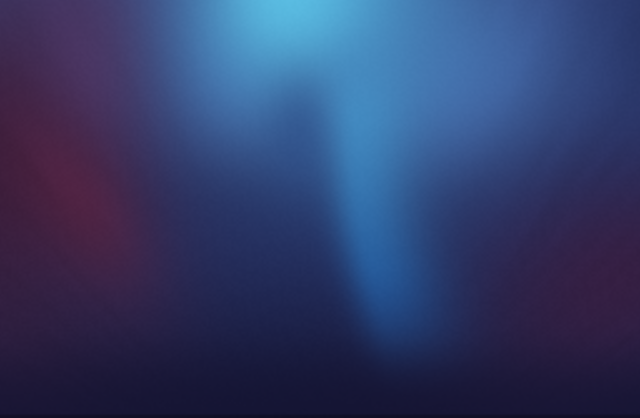
Write a WebGL 2 fragment shader that draws this background.

```glsl
#version 300 es
precision highp float;
// Soft blurred light: a cyan glow at the top spills into a bent blue beam,
// between plum and red haze at the left and violet haze at the right.
// Gaussian glows are mixed over a navy gradient, then faintly textured.

uniform vec2 u_resolution;
out vec4 fragColor;

const vec3 NIGHT = vec3(0.08, 0.08, 0.20);
const vec3 NAVY = vec3(0.14, 0.185, 0.375);
const vec3 DUSK = vec3(0.23, 0.30, 0.53);
const vec3 PLUM = vec3(0.23, 0.11, 0.22);
const vec3 MAUVE = vec3(0.31, 0.20, 0.38);
const vec3 EMBER = vec3(0.36, 0.135, 0.25);
const vec3 VIOLET = vec3(0.22, 0.115, 0.25);
const vec3 STEEL = vec3(0.27, 0.42, 0.67);
const vec3 SHADE = vec3(0.18, 0.31, 0.54);
const vec3 SKY = vec3(0.28, 0.58, 0.78);
const vec3 CYAN = vec3(0.36, 0.76, 0.90);
const vec3 BEAM_LOW = vec3(0.13, 0.33, 0.59);
const vec3 BEAM_HIGH = vec3(0.27, 0.56, 0.77);

// Elliptical Gaussian; lean shifts it sideways with height.
float glow(vec2 p, vec2 center, vec2 radius, float lean) {
  vec2 d = p - center;
  d.x -= lean * d.y;
  d /= radius;
  return exp(-dot(d, d));
}

// Beam that bends right as it falls: crisp on its left, spreading on its right.
float beam(vec2 p, float leftWidth, float rightWidth) {
  float fall = 0.50 - p.y;
  float bend = 0.5 * (fall + sqrt(fall * fall + 0.01));
  float d = p.x - (0.557 + 0.17 * bend);
  d /= d < 0.0 ? leftWidth : rightWidth + 0.08 * bend;
  float ends = smoothstep(0.02, 0.38, p.y) * (1.0 - smoothstep(0.70, 1.0, p.y));
  return exp(-d * d) * ends;
}

vec3 background(float y) {
  vec3 lower = mix(NIGHT, NAVY, smoothstep(-0.05, 0.50, y));
  return mix(lower, DUSK, smoothstep(0.48, 1.0, y));
}

float hash(vec2 cell) {
  return fract(sin(dot(cell, vec2(127.1, 311.7))) * 43758.5453);
}

float noise(vec2 q) {
  vec2 cell = floor(q);
  vec2 f = fract(q);
  f = f * f * (3.0 - 2.0 * f);
  float low = mix(hash(cell), hash(cell + vec2(1, 0)), f.x);
  float high = mix(hash(cell + vec2(0, 1)), hash(cell + vec2(1, 1)), f.x);
  return mix(low, high, f.y);
}

// Faint strands fanning out from a point below the canvas.
float streaks(vec2 p, vec2 focus) {
  vec2 d = p - focus;
  return noise(vec2(atan(d.x, d.y) * 45.0, length(d) * 6.0)) - 0.5;
}

void main() {
  vec2 p = gl_FragCoord.xy / u_resolution;
  vec3 color = background(p.y);

  // Warm and dark haze at the sides
  color = mix(color, PLUM, 0.95 * glow(p, vec2(0.0, 0.60), vec2(0.225, 0.55), 0.0));
  color = mix(color, MAUVE, 0.72 * glow(p, vec2(0.14, 0.88), vec2(0.10, 0.27), -0.10));
  color = mix(color, EMBER, 0.66 * glow(p, vec2(0.13, 0.52), vec2(0.09, 0.22), -0.28));
  color = mix(color, VIOLET, 0.92 * glow(p, vec2(0.98, 0.36), vec2(0.23, 0.30), 0.25));
  color = mix(color, NAVY, 0.88 * glow(p, vec2(1.05, 0.95), vec2(0.22, 0.36), 0.0));

  // Blue shoulders and the bright source above
  color = mix(color, STEEL, 0.85 * glow(p, vec2(0.71, 0.80), vec2(0.18, 0.23), 0.15));
  color = mix(color, STEEL, 0.72 * glow(p, vec2(0.37, 0.82), vec2(0.105, 0.19), 0.0));
  color = mix(color, SKY, 0.94 * glow(p, vec2(0.51, 1.03), vec2(0.21, 0.33), 0.0));
  color = mix(color, CYAN, 0.90 * glow(p, vec2(0.45, 1.02), vec2(0.115, 0.19), 0.0));

  // Shadow beside the beam, then the beam itself
  color = mix(color, SHADE, 0.60 * glow(p, vec2(0.47, 0.68), vec2(0.055, 0.14), 0.0));
  vec3 beamColor = mix(BEAM_LOW, BEAM_HIGH, smoothstep(0.20, 0.82, p.y));
  color = mix(color, beamColor, 0.97 * beam(p, 0.047, 0.083));

  // Faint strands at the sides and an even fine grain
  float side = smoothstep(0.12, 0.40, abs(p.x - 0.5));
  color *= 1.0 + 0.05 * side * streaks(p, vec2(0.5, -0.3));
  color += 0.010 * (noise(p * vec2(256.0, 167.0)) - 0.5);

  // Darkness gathering at the foot, with a thin dim rim
  color = mix(color, NIGHT, 0.60 * (1.0 - smoothstep(0.0, 0.23, p.y)));
  color *= mix(0.75, 1.0, smoothstep(0.004, 0.012, p.y));

  fragColor = vec4(color, 1.0);
}
```
